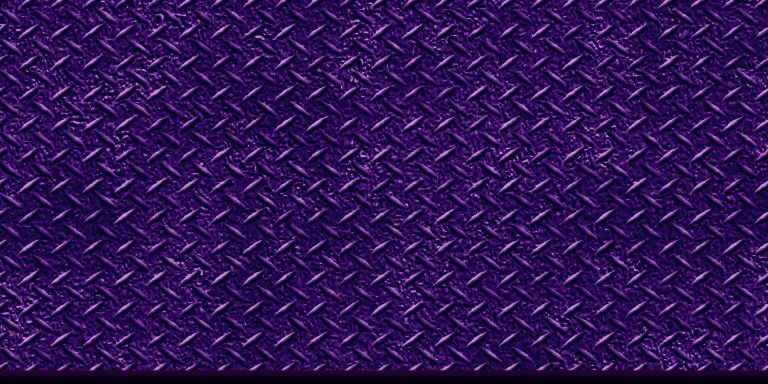
This texture is drawn by a WebGL 2 fragment shader. Its source:

```glsl
#version 300 es
precision highp float;
// Purple diamond tread plate: two interleaved lattices of lens-shaped lugs,
// leaning opposite ways, lit from above over an embossed, blotchy grain.
// A single tone value is built up, then coloured by a violet ramp.
uniform vec2 u_resolution;
out vec4 outColor;

float hash(vec2 p) {
  vec3 h = fract(vec3(p.xyx) * 0.1031);
  h += dot(h, h.yzx + 33.33);
  return fract((h.x + h.y) * h.z);
}

float noise(vec2 p) {
  vec2 i = floor(p), f = fract(p);
  f = f * f * (3.0 - 2.0 * f);
  return mix(mix(hash(i), hash(i + vec2(1, 0)), f.x),
             mix(hash(i + vec2(0, 1)), hash(i + vec2(1, 1)), f.x), f.y);
}

float fbm(vec2 p) {
  float sum = 0.0, amp = 0.5;
  for (int i = 0; i < 4; i++) {
    sum += amp * noise(p);
    p = p * 2.03 + 17.3;
    amp *= 0.5;
  }
  return sum / 0.9375;
}

// Tone 0..5 to colour, from near-black indigo to pale lilac
vec3 violetRamp(float tone) {
  vec3 c = mix(vec3(0.02, 0.01, 0.10), vec3(0.07, 0.02, 0.22), clamp(tone, 0.0, 1.0));
  c = mix(c, vec3(0.15, 0.03, 0.32), clamp(tone - 1.0, 0.0, 1.0));
  c = mix(c, vec3(0.29, 0.07, 0.44), clamp(tone - 2.0, 0.0, 1.0));
  c = mix(c, vec3(0.48, 0.26, 0.59), clamp(tone - 3.0, 0.0, 1.0));
  return mix(c, vec3(0.74, 0.56, 0.80), clamp(tone - 4.0, 0.0, 1.0));
}

// Signed distance to a lens; x runs along it, y across it
float lens(vec2 v, float halfLength, float halfWidth) {
  float s = v.x / halfLength;
  return abs(v.y) - halfWidth * (1.0 - s * s);
}

// Lays one lattice of lugs, with their shadows, over the tone
float addLugs(float tone, vec2 q, vec2 centre, float lean, float grain, float pixel) {
  vec2 cell = floor(q - centre + 0.5);
  vec2 v = q - centre - cell;
  float wear = hash(cell + 40.0 * lean + 90.0);
  vec2 along = vec2(0.80, 0.60 * lean);
  vec2 across = vec2(-along.y, along.x);
  vec2 local = vec2(dot(v, along), dot(v, across));
  local.y += 0.025 * (noise(q * 9.0) - 0.5);

  // Shadow cast under the lug
  float shade = lens(local + vec2(-0.02 * lean, 0.085), 0.41, 0.085);
  tone = mix(tone, 0.15 + 0.25 * grain, 0.88 * (1.0 - smoothstep(-0.03, 0.035, shade)));

  // Lit upper flank, dimmer lower flank, brighter when leaning right
  float body = lens(local, 0.40 + 0.04 * wear, 0.066);
  float flank = smoothstep(-0.055, 0.03, local.y);
  float lit = mix(2.0, 4.0 + 0.45 * lean, flank) + 0.9 * (wear - 0.5) + 0.5 * grain;
  lit += 0.8 * exp(-24.0 * dot(local, local));
  return mix(tone, lit, clamp(0.5 - body / pixel, 0.0, 1.0));
}

void main() {
  vec2 p = gl_FragCoord.xy / u_resolution.y;
  vec2 q = p * vec2(12.0, 12.47);
  float pixel = 12.47 / u_resolution.y;

  // Pebbled grain, embossed by differencing along the light
  vec2 g = q * 12.5 + 1.5 * vec2(noise(q * 4.0), noise(q * 4.0 + 31.0));
  float grain = noise(g) - noise(g + vec2(0.35, 0.9));
  grain += 0.6 * (noise(g * 1.9 + 7.0) - 0.5);

  // Broad blotches change both the level and the strength of the grain
  float blotch = fbm(p * 4.5 + 3.0) - 0.5;
  float scuff = smoothstep(0.50, 0.75, fbm(q * 0.8 + 50.0));
  float tone = 1.85 + 1.3 * blotch + 0.25 * scuff + grain * (2.5 + 1.3 * scuff + 1.2 * blotch);
  tone += 1.1 * smoothstep(0.75, 0.95, noise(g * 1.3 + 80.0));

  tone = addLugs(tone, q, vec2(0.36, 0.964), -1.0, grain, pixel);
  tone = addLugs(tone, q, vec2(0.89, 0.455), 1.0, grain, pixel);
  vec3 color = violetRamp(tone);

  // Dark strip along the foot of the plate
  float edge = 0.036;
  vec3 strip = mix(vec3(0.01, 0.0, 0.03), vec3(0.13, 0.01, 0.20), smoothstep(0.0, edge, p.y));
  float plate = smoothstep(edge - 0.003, edge + 0.003, p.y);
  outColor = vec4(mix(strip, color, plate), 1.0);
}
```
